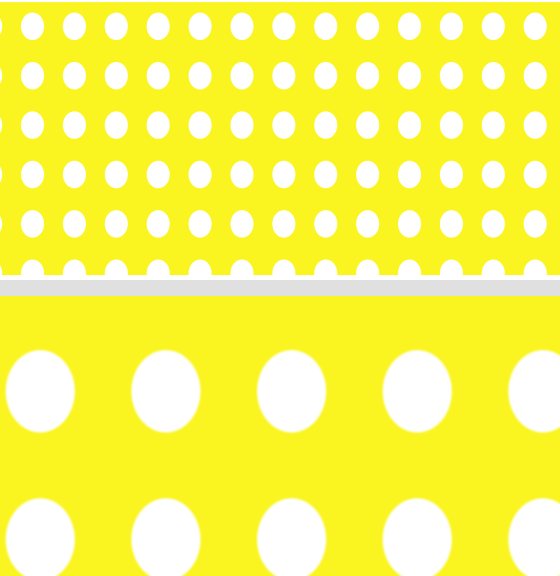
Top, the full canvas; bottom, a detail of the centre.
This pattern is drawn by a WebGL 2 fragment shader. Its source:

```glsl
#version 300 es
precision highp float;
// Draws rows of upright white oval dots on bright yellow, with thin white strips at top and bottom.

uniform vec2 u_resolution;
out vec4 fragColor;

const vec3 YELLOW = vec3(0.98, 0.96, 0.13);
const vec3 WHITE = vec3(1.0);

// Lengths in canvas heights; the canvas is 2 wide and 1 high.
const vec2 CANVAS = vec2(2.0, 1.0);
const vec2 SPACING = vec2(0.1496, 0.1764);
const vec2 FIRST_DOT = vec2(0.1162, 0.0240);
const vec2 DOT_RADII = vec2(0.0411, 0.0490);
const float FIELD_BOTTOM = 0.0175;
const float FIELD_TOP = 0.9925;
const float EDGE_SOFTNESS = 0.0025;

// Offset from the centre of the nearest grid cell.
vec2 repeatGrid(vec2 p, vec2 origin, vec2 spacing) {
    return (fract((p - origin) / spacing + 0.5) - 0.5) * spacing;
}

// Approximate signed distance to an ellipse.
float ellipseDistance(vec2 p, vec2 radii) {
    float k = length(p / radii);
    float slope = length(p / (radii * radii));
    return k * (k - 1.0) / max(slope, 0.0001);
}

// Signed distance to a horizontal band.
float bandDistance(float y, float bottom, float top) {
    return max(bottom - y, y - top);
}

// Coverage of a shape, one inside and zero outside.
float coverage(float distance, float softness) {
    return 1.0 - smoothstep(-softness, softness, distance);
}

void main() {
    vec2 p = gl_FragCoord.xy / u_resolution * CANVAS;
    float pixel = CANVAS.y / u_resolution.y;

    // Oval dots
    vec2 cell = repeatGrid(p, FIRST_DOT, SPACING);
    float softness = max(EDGE_SOFTNESS, 0.7 * pixel);
    float dots = coverage(ellipseDistance(cell, DOT_RADII), softness);

    // Yellow field between the white strips
    float field = coverage(bandDistance(p.y, FIELD_BOTTOM, FIELD_TOP), 0.6 * pixel);

    vec3 color = mix(WHITE, YELLOW, field * (1.0 - dots));
    fragColor = vec4(color, 1.0);
}
```
